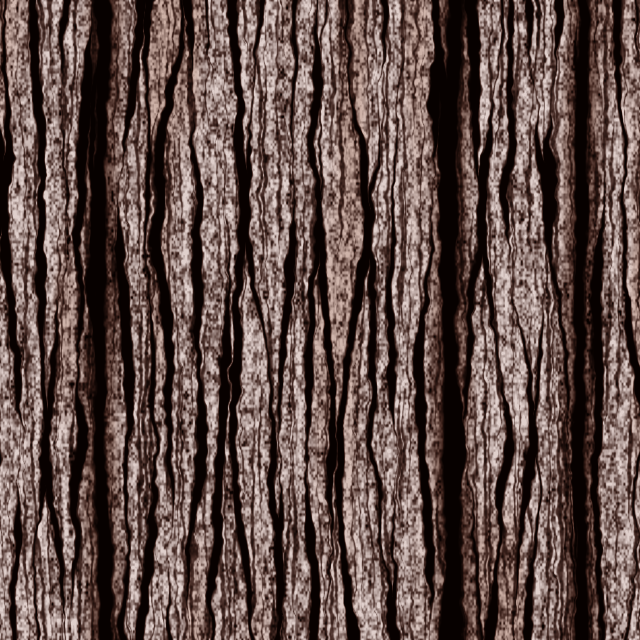
A Shadertoy shader for this texture:

```glsl
float hash(vec2 p) {
    vec3 q = fract(p.xyx * vec3(0.1031, 0.1030, 0.0973));
    q += dot(q, q.yzx + 33.33);
    return fract((q.x + q.y) * q.z);
}

float noise(vec2 p) {
    vec2 cell = floor(p), f = fract(p);
    f = f * f * (3.0 - 2.0 * f);
    return mix(mix(hash(cell), hash(cell + vec2(1, 0)), f.x),
               mix(hash(cell + vec2(0, 1)), hash(cell + vec2(1, 1)), f.x), f.y);
}

// Distance to the edge of the nearest wandering vertical crack
float crackGap(vec2 p, float columns, float closing, float girth, float seed) {
    float x = p.x * columns, gap = 9.0;
    for (int i = -2; i <= 2; i++) {
        float id = floor(x) + float(i);
        float lane = id * 17.0 + seed;
        float centre = id + 0.5 + 1.1 * (noise(vec2(lane, p.y * 3.0)) - 0.5)
                     + 0.35 * (noise(vec2(lane + 5.0, p.y * 13.0)) - 0.5);
        float width = girth * (noise(vec2(lane + 9.0, p.y * 7.0)) - closing);
        gap = min(gap, abs(x - centre) - width);
    }
    return gap / columns;
}

// Signed distance to the edge of the nearest deep furrow
float furrowGap(vec2 p) {
    float x = p.x + 0.012 * (noise(vec2(3.0, p.y * 3.0)) - 0.5);
    return min(abs(x - 0.162) - 0.008,
           min(abs(x - 0.706) - 0.010, abs(x - 0.908) - 0.008));
}

void mainImage(out vec4 fragColor, in vec2 fragCoord) {
    vec2 uv = fragCoord / iResolution.xy;

    // Ragged outlines
    vec2 p = uv;
    p.x += 0.012 * (noise(uv * vec2(5.0, 4.0)) - 0.5);
    p.x += 0.006 * (noise(uv * vec2(45.0, 36.0)) - 0.5);
    p.x += 0.004 * (noise(uv * vec2(130.0, 85.0) + 7.0) - 0.5);

    // Ridges, side light and thin splits
    float gap = crackGap(p, 28.0, 0.24, 0.3, 100.0);
    float slope = gap - crackGap(p - vec2(0.003, 0), 28.0, 0.24, 0.3, 100.0);
    float split = crackGap(p, 75.0, 0.5, 0.4, 900.0);
    float furrow = furrowGap(p);
    float ridge = smoothstep(-0.001, 0.004, gap);
    ridge *= mix(0.3, 1.0, smoothstep(-0.001, 0.003, split));
    ridge *= smoothstep(-0.002, 0.006, furrow);

    // Fibres, pits and fine grain
    float fibre = noise(p * vec2(190.0, 11.0)) - 0.5;
    float thread = noise(uv * vec2(256.0, 45.0) + 19.0) - 0.5;
    float pit = noise(p * vec2(160.0, 95.0) + 31.0) - 0.5;
    float grain = noise(uv * vec2(330.0, 230.0) + 57.0) - 0.5;
    float patchTone = noise(p * vec2(22.0, 2.5) + 13.0) - 0.5;
    float tone = 0.61 + 0.34 * fibre + 0.28 * thread + 0.46 * pit + 0.62 * grain + 0.16 * patchTone;
    tone += 30.0 * slope * smoothstep(0.012, 0.001, gap);

    // Shadowed bark beside the furrows
    float shade = smoothstep(0.035, 0.0, furrow);
    tone *= 1.0 - 0.4 * shade;
    float v = clamp(0.03 + tone * ridge, 0.03, 1.0);
    v -= 0.4 * max(v - 0.7, 0.0);

    // Umber shadows to pale warm grey
    vec3 colour = vec3(v) - vec3(0.0, 0.11, 0.135) * smoothstep(-0.1, 0.35, v) * (1.2 - 0.7 * v);
    float rust = max(0.8 * shade, 0.6 * smoothstep(0.6, 0.9, noise(p * vec2(20.0, 2.0) + 71.0)));
    colour *= mix(vec3(1.0), vec3(0.85, 0.74, 0.68), rust);

    fragColor = vec4(max(colour, 0.0), 1.0);
}
```
